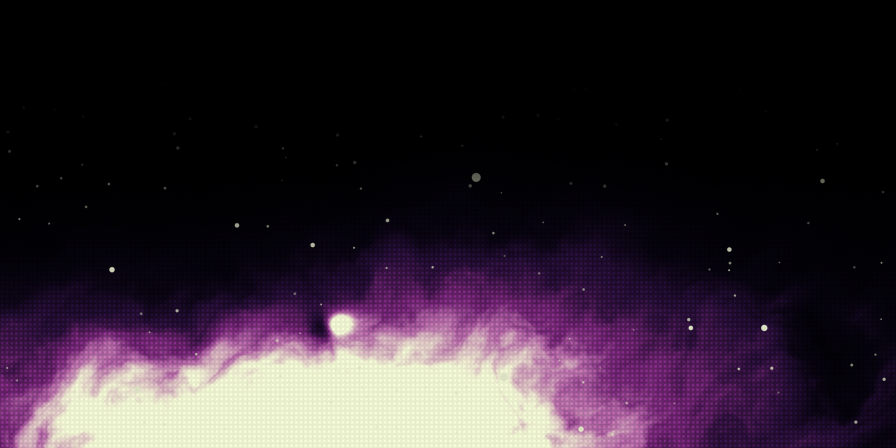
A Shadertoy shader for this background:

```glsl
// A glowing violet nebula below a dark starry sky, seen through a fine dot mesh.

float hash(vec2 p) {
    return fract(sin(dot(p, vec2(127.1, 311.7))) * 43758.5);
}

float gradientNoise(vec2 p) {
    vec2 cell = floor(p), f = fract(p);
    vec2 blend = f * f * f * (f * (f * 6.0 - 15.0) + 10.0);
    vec4 corner;
    for (int i = 0; i < 4; i++) {
        vec2 offset = vec2(i & 1, i >> 1);
        float angle = 6.2832 * hash(cell + offset);
        corner[i] = dot(vec2(cos(angle), sin(angle)), f - offset);
    }
    vec2 rows = mix(corner.xz, corner.yw, blend.x);
    return mix(rows.x, rows.y, blend.y);
}

float fbm(vec2 p) {
    float sum = 0.0, amplitude = 0.6;
    for (int i = 0; i < 5; i++) {
        sum += amplitude * gradientNoise(p);
        p = mat2(1.6, 1.2, -1.2, 1.6) * p + 3.7;
        amplitude *= 0.5;
    }
    return sum;
}

// Soft elliptical glow
float glow(vec2 p, vec2 center, vec2 radius) {
    vec2 d = (p - center) / radius;
    return exp(-dot(d, d));
}

float gasDensity(vec2 p) {
    vec2 warp = vec2(fbm(p * 4.0), fbm(p * 4.0 + 9.0));
    vec2 q = p + 0.10 * warp;

    // Bright core, central plume, right and left wings, faint haze
    float v = 1.25 * glow(q, vec2(0.68, 0.0), vec2(0.55, 0.24));
    v += 0.27 * glow(q, vec2(1.10, 0.20), vec2(0.35, 0.27));
    v += 0.22 * glow(q, vec2(1.50, 0.10), vec2(0.50, 0.25));
    v += 0.25 * glow(q, vec2(0.15, 0.08), vec2(0.30, 0.20));
    v += 0.06 * (1.0 - smoothstep(0.2, 0.72, p.y));

    // Diagonal filaments and dusty clumps
    vec2 along = mat2(0.8, -0.6, 0.6, 0.8) * p;
    float strands = fbm(along * vec2(5.0, 14.0) + 2.0 * warp);
    v *= 1.0 + 0.45 * strands + 0.35 * fbm(p * 6.0 + 3.0 * warp);

    // Dark hollow with a curled rim on the right
    float rim = length((q - vec2(1.84, 0.19)) * vec2(1.0, 0.85));
    v -= 0.10 * exp(-pow(rim / 0.13, 2.0));
    v += 0.07 * exp(-pow((rim - 0.14) / 0.03, 2.0)) * (0.7 + strands);

    // Compact bright knot beside its dark dust cloud
    v *= 1.0 - 0.75 * glow(q, vec2(0.715, 0.285), vec2(0.035, 0.04));
    v += 0.85 * glow(p, vec2(0.757, 0.276), vec2(0.022, 0.018));
    v += 0.20 * glow(p, vec2(0.770, 0.285), vec2(0.045, 0.035));
    return max(v, 0.0);
}

vec3 gasColor(float v) {
    vec3 c = mix(vec3(0.0, 0.0, 0.005), vec3(0.03, 0.015, 0.07), smoothstep(0.0, 0.11, v));
    c = mix(c, vec3(0.19, 0.07, 0.28), smoothstep(0.09, 0.25, v));
    c = mix(c, vec3(0.56, 0.18, 0.57), smoothstep(0.22, 0.46, v));
    c = mix(c, vec3(0.80, 0.46, 0.74), smoothstep(0.44, 0.64, v));
    c = mix(c, vec3(0.90, 0.76, 0.80), smoothstep(0.60, 0.77, v));
    return mix(c, vec3(0.98, 1.0, 0.86), smoothstep(0.72, 0.92, v));
}

float starDisc(vec2 p, vec2 center, float radius) {
    float edge = 0.75 / iResolution.y;
    return 1.0 - smoothstep(radius - edge, radius + edge, length(p - center));
}

float starField(vec2 p) {
    // Large stars: x, y, radius
    vec3 large[12] = vec3[12](
        vec3(1.063, 0.604, 0.010), vec3(1.706, 0.268, 0.007),
        vec3(1.125, 0.158, 0.009), vec3(0.250, 0.398, 0.006),
        vec3(1.542, 0.268, 0.005), vec3(0.698, 0.453, 0.005),
        vec3(0.529, 0.497, 0.005), vec3(1.628, 0.443, 0.005),
        vec3(0.307, 0.130, 0.007), vec3(1.297, 0.042, 0.006),
        vec3(0.865, 0.508, 0.004), vec3(1.836, 0.596, 0.005));
    float light = 0.0;
    for (int i = 0; i < 12; i++)
        light = max(light, starDisc(p, large[i].xy, large[i].z));

    // Small stars, one per occupied grid cell
    for (int layer = 0; layer < 2; layer++) {
        float scale = 9.0 + 4.0 * float(layer);
        vec2 cell = floor(p * scale), seed = cell + 31.0 * float(layer);
        vec2 center = (cell + 0.15 + 0.7 * vec2(hash(seed), hash(seed + 5.3))) / scale;
        float size = 0.0015 + 0.0022 * hash(seed + 8.1);
        float present = step(0.72, hash(seed + 2.9));
        light = max(light, present * starDisc(p, center, size) * (0.4 + 0.5 * hash(seed + 4.4)));
    }
    return light * (1.0 - smoothstep(0.3, 0.85, p.y));
}

void mainImage(out vec4 fragColor, in vec2 fragCoord) {
    vec2 p = fragCoord / iResolution.y;
    float v = gasDensity(p);
    vec3 color = gasColor(v);

    // Dot mesh, fainter over bright gas
    vec2 wave = 0.5 + 0.5 * cos(6.2832 * 96.0 * p);
    float gap = max(wave.x, wave.y);
    color *= 1.0 - gap * mix(0.45, 0.08, smoothstep(0.2, 0.9, v));

    color = mix(color, vec3(0.86, 0.88, 0.76), starField(p));
    fragColor = vec4(color, 1.0);
}
```
